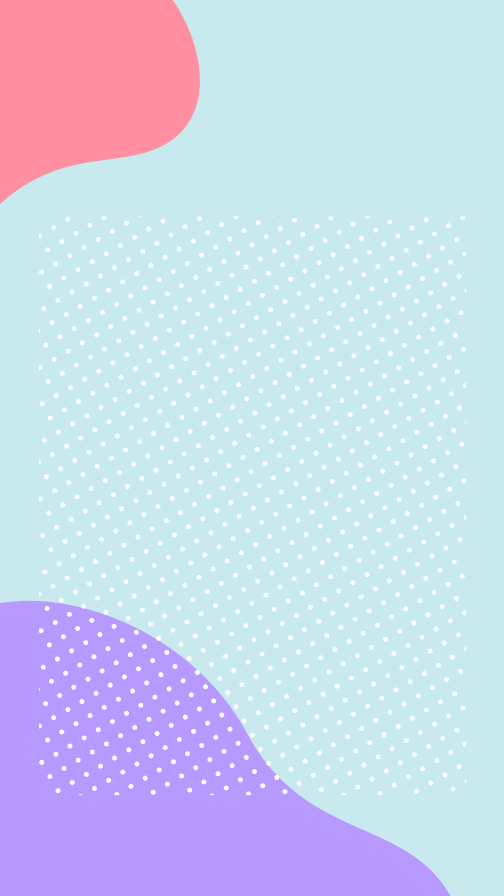
This background is drawn by a Shadertoy shader. Its source:

```glsl
const vec2 CANVAS = vec2(4.32, 7.68);
const vec3 SKY = vec3(0.784, 0.914, 0.933);
const vec3 LILAC = vec3(0.72, 0.60, 1.0);
const vec3 CORAL = vec3(1.0, 0.56, 0.63);
const vec3 DOT_WHITE = vec3(0.99, 1.0, 1.0);

vec2 bezier(vec2 a, vec2 b, vec2 c, vec2 d, float t) {
    float s = 1.0 - t;
    return s * s * s * a + 3.0 * s * s * t * b + 3.0 * s * t * t * c + t * t * t * d;
}

vec2 bezierTangent(vec2 a, vec2 b, vec2 c, vec2 d, float t) {
    float s = 1.0 - t;
    return s * s * (b - a) + 2.0 * s * t * (c - b) + t * t * (d - c);
}

// Signed distance to a curve whose x always grows; negative below it
float curveDistance(vec2 p, vec2 a, vec2 b, vec2 c, vec2 d) {
    float t = 0.5;
    float stepSize = 0.25;
    for (int i = 0; i < 16; i++) {
        t += bezier(a, b, c, d, t).x < p.x ? stepSize : -stepSize;
        stepSize *= 0.5;
    }
    vec2 tangent = normalize(bezierTangent(a, b, c, d, t));
    vec2 offset = p - bezier(a, b, c, d, t);
    return tangent.x * offset.y - tangent.y * offset.x;
}

// Two joined curves meeting at the point mid
float waveDistance(vec2 p, vec2 a, vec2 b, vec2 c, vec2 mid, vec2 e, vec2 f, vec2 g) {
    return p.x < mid.x ? curveDistance(p, a, b, c, mid) : curveDistance(p, mid, e, f, g);
}

float boxDistance(vec2 p, vec2 low, vec2 high) {
    vec2 d = abs(p - 0.5 * (low + high)) - 0.5 * (high - low);
    return max(d.x, d.y);
}

// Square lattice of discs, turned by an angle
float dotGridDistance(vec2 p, vec2 anchor, float angle, float spacing, float radius) {
    vec2 axis = vec2(cos(angle), sin(angle));
    vec2 d = p - anchor;
    vec2 lattice = vec2(dot(d, axis), dot(d, vec2(-axis.y, axis.x))) / spacing;
    return length(fract(lattice + 0.5) - 0.5) * spacing - radius;
}

float coverage(float dist, float pixel) {
    return clamp(0.5 - dist / pixel, 0.0, 1.0);
}

void mainImage(out vec4 fragColor, in vec2 fragCoord) {
    vec2 p = fragCoord / iResolution.xy * CANVAS;
    float pixel = CANVAS.y / iResolution.y;
    vec3 color = SKY;

    // Upper left blob, measured sideways from the left edge
    float blob = waveDistance(p.yx,
        vec2(5.93, 0.0), vec2(6.37, 0.48), vec2(6.26, 0.94), vec2(6.39, 1.30),
        vec2(6.60, 1.88), vec2(7.28, 1.76), vec2(7.68, 1.48));
    color = mix(color, CORAL, coverage(blob, pixel));

    // Lower hill
    float hill = waveDistance(p,
        vec2(0.0, 2.51), vec2(0.70, 2.63), vec2(1.68, 2.21), vec2(2.12, 1.39),
        vec2(2.62, 0.46), vec2(3.48, 0.68), vec2(3.86, 0.0));
    color = mix(color, LILAC, coverage(hill, pixel));

    // Dotted panel, clipped to a rectangle
    float dots = dotGridDistance(p, vec2(0.58, 5.80), radians(30.0), 0.14, 0.021);
    float panel = boxDistance(p, vec2(0.335, 0.865), vec2(3.995, 5.825));
    color = mix(color, DOT_WHITE, coverage(max(dots, panel), pixel));

    fragColor = vec4(color, 1.0);
}
```
